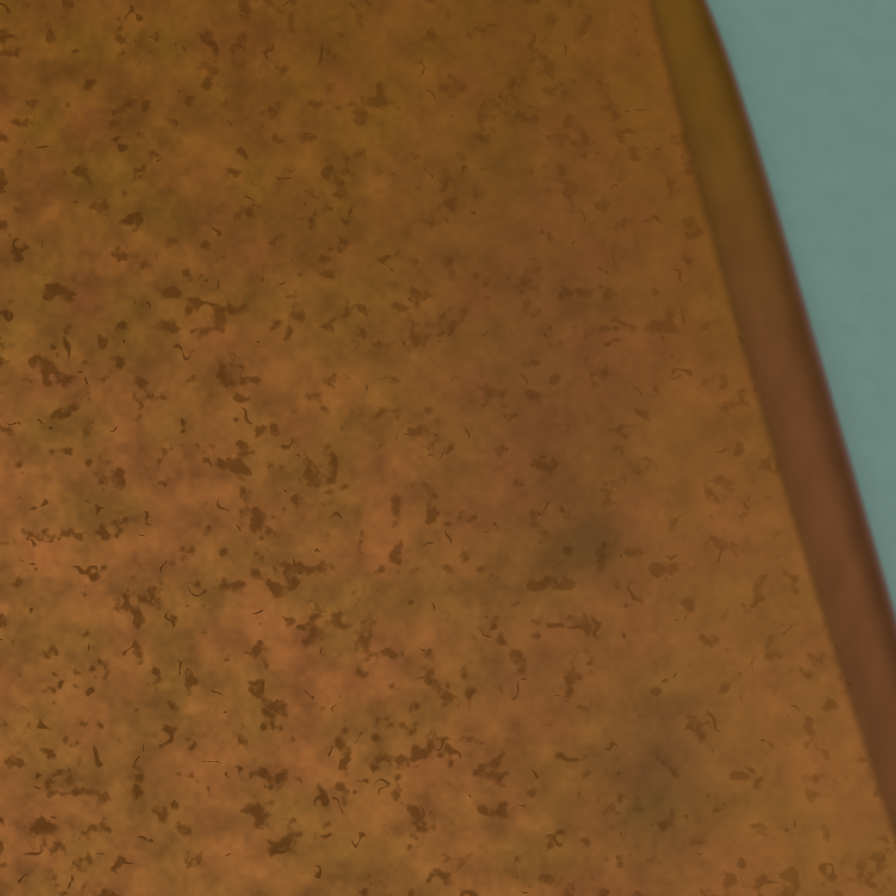
Reproduce this texture procedurally as a WebGL 1 fragment shader.

```glsl
precision highp float;
// Flecked cork board with a dark rounded rim, lying on a pale teal surface.
uniform vec2 u_resolution;

#define CORK_LOW vec3(0.525, 0.338, 0.165)
#define CORK_TOP vec3(0.452, 0.288, 0.108)
#define TEAL vec3(0.415, 0.525, 0.490)
#define RIM_TOP vec3(0.375, 0.260, 0.085)
#define RIM_LOW vec3(0.375, 0.235, 0.135)
#define RIM_EDGE vec3(0.390, 0.285, 0.270)
#define FLECK vec3(0.290, 0.165, 0.050)
#define STAIN vec3(0.365, 0.265, 0.135)
#define GRAIN_SCALE 38.0
#define GRAIN_CONTRAST 0.36
#define FLECK_CELLS 24.0

float hash(vec2 p) {
  vec3 q = fract(vec3(p.xyx) * 0.1031);
  q += dot(q, q.yzx + 33.33);
  return fract((q.x + q.y) * q.z);
}

float noise(vec2 p) {
  vec2 i = floor(p), f = fract(p);
  f = f * f * (3.0 - 2.0 * f);
  return mix(mix(hash(i), hash(i + vec2(1.0, 0.0)), f.x),
             mix(hash(i + vec2(0.0, 1.0)), hash(i + vec2(1.0, 1.0)), f.x), f.y);
}

float fbm(vec2 p) {
  float sum = 0.0, amp = 0.5;
  for (int i = 0; i < 4; i++) {
    sum += amp * noise(p);
    p = mat2(1.6, 1.2, -1.2, 1.6) * p + 7.3;
    amp *= 0.5;
  }
  return sum / 0.9375;
}

// Soft elliptical spot, 1 at its centre
float spot(vec2 p, vec2 centre, vec2 radius) {
  vec2 d = (p - centre) / radius;
  return exp(-dot(d, d));
}

// Small ragged, randomly turned flecks scattered one per cell
float flecks(vec2 p) {
  vec2 q = p * FLECK_CELLS;
  q += 0.5 * (vec2(noise(q * 4.0), noise(q * 4.0 + 31.0)) - 0.5);
  vec2 cell = floor(q);
  float cover = 0.0;
  for (int j = -1; j <= 1; j++) {
    for (int i = -1; i <= 1; i++) {
      vec2 c = cell + vec2(float(i), float(j));
      float turn = 2.4 * (hash(c + 5.0) - 0.75);
      vec2 d = q - c - vec2(hash(c + 11.0), hash(c + 23.0));
      d = mat2(cos(turn), -sin(turn), sin(turn), cos(turn)) * d;
      float size = mix(0.12, 0.40, pow(hash(c + 41.0), 3.0));
      float shape = 1.0 - smoothstep(0.3, 1.1, length(d / vec2(size, size * 0.42)));
      cover = max(cover, shape * step(0.45, hash(c + 67.0)));
    }
  }
  return cover;
}

vec3 cork(vec2 p) {
  vec3 col = mix(CORK_LOW, CORK_TOP, smoothstep(0.35, 1.05, p.y + 0.12 * p.x));
  col *= 1.0 + 0.10 * (fbm(p * 7.0) - 0.5);

  // Broad shadow and dull stains
  col = mix(col, vec3(0.43, 0.265, 0.145), 0.65 * spot(p, vec2(0.62, 0.55), vec2(0.13, 0.28)));
  col = mix(col, STAIN, 0.65 * spot(p, vec2(0.735, 0.13), vec2(0.055, 0.10)));
  col = mix(col, STAIN, 0.50 * spot(p, vec2(0.655, 0.39), vec2(0.045, 0.04)));
  col = mix(col, STAIN, 0.35 * spot(p, vec2(0.57, 0.25), vec2(0.03, 0.025)));

  // Granules are crispest toward the lower left
  float crisp = mix(1.0, 0.5, smoothstep(0.25, 1.1, p.x + 0.35 * p.y));
  float grain = fbm(p * GRAIN_SCALE) - 0.5;
  float fine = noise(p * 145.0 + 9.0) - 0.5;
  col *= 1.0 + crisp * (GRAIN_CONTRAST * grain + 0.09 * fine);
  col += crisp * vec3(0.025, -0.002, 0.012) * (noise(p * 21.0 + 50.0) - 0.5) * 2.0;
  float pits = smoothstep(0.61, 0.78, fbm(p * 52.0 + 80.0));
  return mix(col, FLECK, crisp * max(0.55 * pits, 0.62 * flecks(p)));
}

void main() {
  vec2 p = gl_FragCoord.xy / u_resolution;
  float aa = 1.5 / u_resolution.x;
  float drop = 1.0 - p.y;

  // Horizontal positions of the two slanted rim borders
  float inner = 0.727 + drop * (0.255 + 0.042 * drop);
  float outer = 0.788 + 0.29 * drop + 0.012 * (1.0 - exp(-12.0 * drop));
  float across = (p.x - inner) / (outer - inner);

  vec3 board = cork(p);

  // Rim: crease, rounded body, faint violet lip
  vec3 rim = mix(RIM_TOP, RIM_LOW, smoothstep(0.05, 0.5, drop));
  rim *= 1.0 + 0.14 * (fbm(p * vec2(45.0, 25.0)) - 0.5);
  rim *= 1.0 + 0.10 * sin(3.14159 * clamp(across, 0.0, 1.0));
  rim *= 1.0 - 0.18 * smoothstep(0.55, 0.9, across);
  rim = mix(rim, RIM_EDGE, 0.75 * smoothstep(0.86, 1.0, across));
  vec3 col = mix(board, rim, smoothstep(-0.010, 0.012, p.x - inner));
  col *= 1.0 - 0.13 * exp(-pow((p.x - inner) / 0.006, 2.0));

  // Pale surface, slightly shaded beside the board
  vec3 surface = TEAL * (1.0 + 0.05 * (fbm(p * 60.0) - 0.5));
  surface *= 1.0 - 0.10 * exp(-max(p.x - outer, 0.0) / 0.012);
  surface += vec3(0.02, 0.0, 0.005) * (0.7 - p.y);
  col = mix(col, surface, smoothstep(-0.003 - aa, 0.003 + aa, p.x - outer));

  gl_FragColor = vec4(col, 1.0);
}
```
